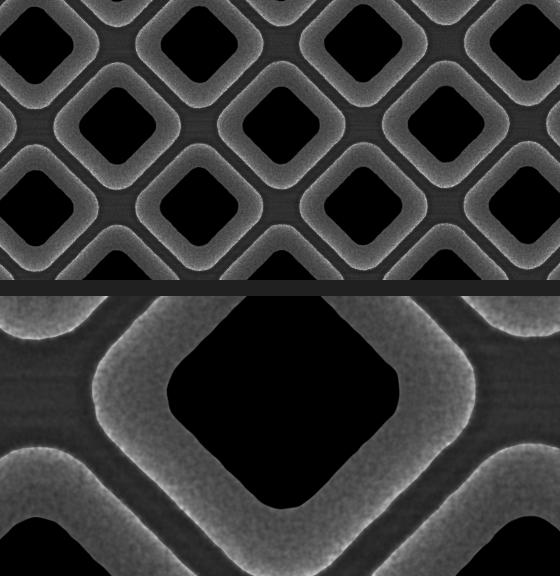
Top: the whole. Bottom: its middle third, enlarged.
A Shadertoy shader for this pattern:

```glsl
const vec2 PERIOD = vec2(0.5867, 0.582);   // staggered lattice, canvas heights
const vec2 CENTER = vec2(1.005, 0.553);    // centre of one pore
const float TILT = 0.006;                  // slight rise of the rows
const float OUTER_HALF = 0.184;
const float OUTER_RADIUS = 0.080;
const float HOLE_HALF = 0.112;
const float HOLE_RADIUS = 0.047;
const float JITTER = 0.003;                // variation between pores
const float WOBBLE = 0.0022;               // roughness of the outlines
const float RIM_WIDTH = 0.006;
const float RIM_GLOW = 0.27;
const float WALL_DARK = 0.27;
const float WALL_LIGHT = 0.42;
const float GAP_DARK = 0.14;
const float GAP_LIGHT = 0.185;
const float GRAIN = 0.20;
const float STREAKS = 0.15;

vec2 hash22(vec2 cell) {
    uvec2 v = uvec2(ivec2(cell) + 32768);
    v = v * 1664525u + 1013904223u;
    v.x += v.y * 1664525u;
    v.y += v.x * 1664525u;
    v ^= v >> 16u;
    v.x += v.y * 1664525u;
    v.y += v.x * 1664525u;
    v ^= v >> 16u;
    return vec2(v & 65535u) / 65535.0;
}

float cornerSlope(vec2 cell, vec2 offset) {
    return dot(hash22(cell) * 2.0 - 1.0, offset);
}

float gradientNoise(vec2 p) {
    vec2 i = floor(p), f = p - i;
    vec2 w = f * f * f * (f * (f * 6.0 - 15.0) + 10.0);
    vec2 e = vec2(0.0, 1.0);
    float low = mix(cornerSlope(i, f), cornerSlope(i + e.yx, f - e.yx), w.x);
    float high = mix(cornerSlope(i + e.xy, f - e.xy), cornerSlope(i + e.yy, f - e.yy), w.x);
    return mix(low, high, w.y);
}

float roundedSquare(vec2 p, float halfSide, float radius) {
    vec2 q = abs(p) - halfSide + radius;
    return length(max(q, 0.0)) + min(max(q.x, q.y), 0.0) - radius;
}

vec2 diagonal(vec2 p) {
    return vec2(p.x + p.y, p.x - p.y);
}

void mainImage(out vec4 fragColor, in vec2 fragCoord) {
    vec2 p = fragCoord / iResolution.y;
    float pixel = 1.0 / iResolution.y;

    // Nearest pore of the staggered lattice
    vec2 q = p - CENTER;
    q.y -= TILT * q.x;
    vec2 lattice = diagonal(q / PERIOD);
    vec2 id = round(lattice);
    vec2 local = 0.5 * diagonal(lattice - id) * PERIOD;
    vec2 vary = hash22(id + 71.0) - 0.5;

    // Outlines: outer rim and hole
    vec2 rough = WOBBLE * vec2(gradientNoise(p * 22.0) + gradientNoise(p * 55.0),
                               gradientNoise(p * 26.0 + 40.0) + gradientNoise(p * 60.0 + 9.0));
    vec2 square = diagonal(local) * sqrt(0.5);
    float rim = roundedSquare(square, OUTER_HALF + JITTER * 0.5 * vary.x, OUTER_RADIUS) + rough.x;
    float hole = roundedSquare(square + JITTER * vary, HOLE_HALF + JITTER * vary.y, HOLE_RADIUS) + rough.y;

    // Fine grain, and streaks that follow the wall
    float grain = gradientNoise(p * 117.3) + gradientNoise(p * 203.7 + 17.0);
    float around = abs(atan(local.x, local.y)) * 9.0;
    float depth = rim + 0.012 * gradientNoise(p * 11.0);
    float streak = gradientNoise(vec2(around, depth * 130.0) + id * 37.0)
                 + 0.6 * gradientNoise(vec2(around * 2.3, depth * 75.0) + id * 53.0);

    // Sloping wall, lighter towards the rim and the lower side
    float slope = clamp(hole / max(hole - rim, 0.001), 0.0, 1.0);
    float wall = mix(WALL_DARK, WALL_LIGHT, slope * slope);
    wall += 0.09 * exp(-max(hole, 0.0) / 0.003);
    wall *= 1.0 - 0.09 * local.y / OUTER_HALF + 0.12 * gradientNoise(p * 7.0);
    wall *= 1.0 + STREAKS * streak + GRAIN * grain;

    // Flat gap with faint horizontal scan lines
    float gap = mix(GAP_DARK, GAP_LIGHT, smoothstep(0.004, 0.03, rim));
    gap *= 1.0 + 0.22 * gradientNoise(vec2(p.x * 5.0, p.y * 95.0)) + 0.8 * GRAIN * grain;

    // Bright rim, falling off faster outside
    float falloff = rim > 0.0 ? RIM_WIDTH * 0.45 : RIM_WIDTH;
    float glow = RIM_GLOW * exp(-abs(rim) / falloff);
    glow *= 1.0 + 0.5 * grain + 0.4 * gradientNoise(p * 14.0 + 5.0);

    float tone = mix(wall, gap, smoothstep(-pixel, pixel, rim)) + glow;
    tone *= smoothstep(-pixel, pixel, hole);
    fragColor = vec4(vec3(clamp(tone, 0.0, 1.0)), 1.0);
}
```
